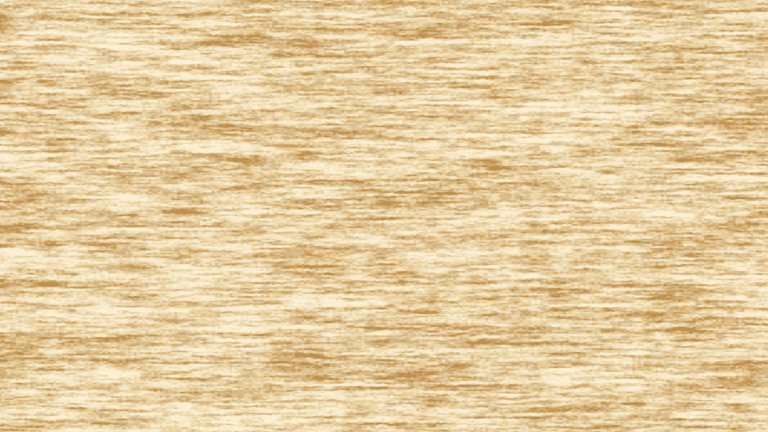
A WebGL 2 fragment shader for this texture:

```glsl
#version 300 es
precision highp float;
// Pale straw-coloured weave of fine, broken horizontal fibres.

uniform vec2 u_resolution;
out vec4 fragColor;

float hash(ivec2 cell, int seed) {
  uint h = uint(cell.x) * 374761393u + uint(cell.y) * 668265263u + uint(seed) * 69069u;
  h = (h ^ (h >> 13)) * 1274126177u;
  h = (h ^ (h >> 16)) * 2246822519u;
  return float((h ^ (h >> 15)) >> 8) / 16777216.0;
}

float valueNoise(vec2 p, int seed) {
  ivec2 cell = ivec2(floor(p));
  vec2 blend = smoothstep(0.0, 1.0, fract(p));
  float low = mix(hash(cell, seed), hash(cell + ivec2(1, 0), seed), blend.x);
  float high = mix(hash(cell + ivec2(0, 1), seed), hash(cell + ivec2(1, 1), seed), blend.x);
  return mix(low, high, blend.y);
}

// Noise centred on zero with a spread close to one.
float fibre(vec2 p, vec2 density, int seed) {
  return (valueNoise(p * density, seed) - 0.5) * 4.66;
}

float ramp(float start, float end, float x) {
  return clamp((x - start) / (end - start), 0.0, 1.0);
}

// Ochre through tan and gold to cream; some middle tones turn grey.
vec3 strawColour(float tone, float greyness) {
  vec3 middle = mix(vec3(0.91, 0.80, 0.58), vec3(0.85, 0.75, 0.58), greyness);
  vec3 colour = mix(vec3(0.75, 0.57, 0.31), vec3(0.84, 0.70, 0.48), ramp(-2.3, -1.2, tone));
  colour = mix(colour, middle, ramp(-1.2, -0.45, tone));
  colour = mix(colour, vec3(0.925, 0.845, 0.67), ramp(-0.45, 0.35, tone));
  colour = mix(colour, vec3(0.96, 0.90, 0.77), ramp(0.35, 1.15, tone));
  return mix(colour, vec3(0.985, 0.94, 0.83), ramp(1.15, 2.2, tone));
}

void main() {
  vec2 p = gl_FragCoord.xy / u_resolution.y;

  // Slight wander and ragged edges along the fibres
  vec2 q = p;
  q.y += 0.004 * valueNoise(p * vec2(5.0, 9.0), 1);
  q.y += 0.0014 * valueNoise(p * vec2(95.0, 160.0), 2);

  // Broad patches, long and short streaks, then specks
  float tone = 0.30 * fibre(q, vec2(4.0, 24.0), 3);
  tone += 0.55 * fibre(q, vec2(7.0, 135.0), 4);
  tone += 0.55 * fibre(q, vec2(17.0, 190.0), 5);
  tone += 0.45 * fibre(q, vec2(42.0, 225.0), 6);
  tone += 0.33 * fibre(p, vec2(150.0, 240.0), 7);

  float greyness = smoothstep(0.38, 0.62, valueNoise(q * vec2(65.0, 210.0), 8));
  fragColor = vec4(strawColour(tone, greyness), 1.0);
}
```
